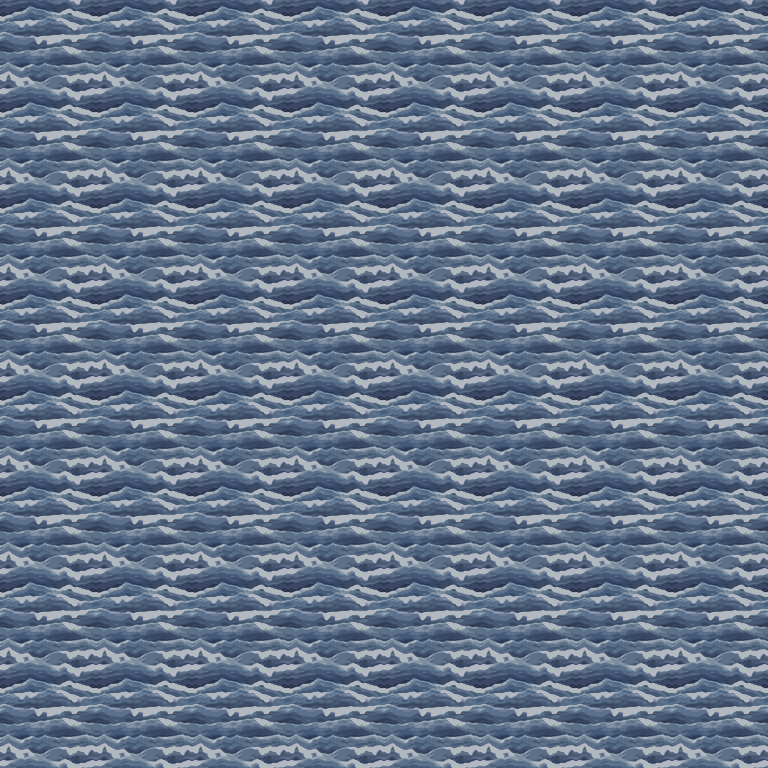
Reproduce this pattern procedurally as a Shadertoy shader.

```glsl
// Rolling sea: overlapping rows of ragged, foam-capped waves in slate blues.

const float TILES = 8.0;  // repeats across and down
const float ROWS = 7.0;   // wave rows in each repeat

float hash(vec2 p) {
    return fract(sin(dot(p, vec2(127.1, 311.7))) * 43758.5);
}

// Value noise that wraps after a whole number of cells
float noise(vec2 p, vec2 period, float seed) {
    vec2 cell = floor(p), f = fract(p);
    f = f * f * (3.0 - 2.0 * f);
    vec2 a = mod(cell, period) + seed * 17.0;
    vec2 b = mod(cell + 1.0, period) + seed * 17.0;
    return mix(mix(hash(a), hash(vec2(b.x, a.y)), f.x),
               mix(hash(vec2(a.x, b.y)), hash(b), f.x), f.y);
}

float wrapNoise(float x, float count, float seed) {
    return noise(vec2(x * count, 0.0), vec2(count, 1.0), seed);
}

// Height of a wave top: broad swell, pointed peaks and fine teeth
float crestHeight(float x, float seed) {
    float swell = wrapNoise(x, 3.0, seed);
    float peak = 1.0 - abs(2.0 * wrapNoise(x, 5.0, seed + 10.0) - 1.0);
    float teeth = wrapNoise(x, 26.0, seed + 20.0);
    return 0.10 * swell + 0.055 * peak + 0.018 * teeth;
}

// Tone 0..1 to colour, from deep water to foam
vec3 seaColor(float tone) {
    vec3 color = vec3(0.18, 0.21, 0.30);
    color = mix(color, vec3(0.23, 0.28, 0.38), smoothstep(0.04, 0.13, tone));
    color = mix(color, vec3(0.29, 0.35, 0.45), smoothstep(0.21, 0.31, tone));
    color = mix(color, vec3(0.37, 0.44, 0.53), smoothstep(0.40, 0.50, tone));
    color = mix(color, vec3(0.50, 0.56, 0.63), smoothstep(0.61, 0.73, tone));
    return mix(color, vec3(0.70, 0.72, 0.75), smoothstep(0.77, 0.90, tone));
}

void mainImage(out vec4 fragColor, in vec2 fragCoord) {
    vec2 p = fract(fragCoord / iResolution.xy * TILES);
    float soft = 0.7 * TILES / iResolution.y;
    float tone = 0.2;

    // Far rows first; each nearer row overlaps the one above it
    for (float k = ROWS + 2.0; k >= -3.0; k--) {
        float seed = mod(k + ROWS, ROWS) + 1.0;
        float base = (k + 0.4 * hash(vec2(seed, 3.0))) / ROWS;
        float depth = base + crestHeight(p.x, seed) - 0.07 - p.y;

        // Water darkens below the crest, with streaks that follow it
        float streak = noise(vec2(p.x * 5.0, depth * 38.0), vec2(5.0, 64.0), seed + 30.0);
        float ripple = noise(vec2(p.x * 14.0, depth * 60.0), vec2(14.0, 64.0), seed + 40.0);
        float water = 0.76 - 3.6 * depth + 0.38 * (streak - 0.5) + 0.22 * (ripple - 0.5);

        // Foam cap of uneven thickness with a torn lower edge
        float cap = smoothstep(0.3, 0.85, wrapNoise(p.x, 4.0, seed + 50.0));
        float torn = noise(p * vec2(22.0, 26.0), vec2(22.0, 26.0), seed + 60.0);
        float foamEdge = (0.008 + 0.062 * cap) * (0.45 + torn);
        float foam = 0.80 + 0.13 * cap + 0.10 * torn;
        float layer = mix(foam, water, smoothstep(-soft, soft + 0.008, depth - foamEdge));

        tone = mix(tone, layer, smoothstep(-soft, soft, depth));
    }

    // Woven grain and faint bluer patches
    float grain = noise(p * 48.0, vec2(48.0), 80.0) - 0.5;
    vec3 color = seaColor(tone + 0.08 * grain);
    float blue = noise(p * vec2(3.0, 6.0), vec2(3.0, 6.0), 90.0);
    color += vec3(-0.025, 0.0, 0.02) * blue * (1.0 - smoothstep(0.6, 0.85, tone));
    fragColor = vec4(color, 1.0);
}
```
